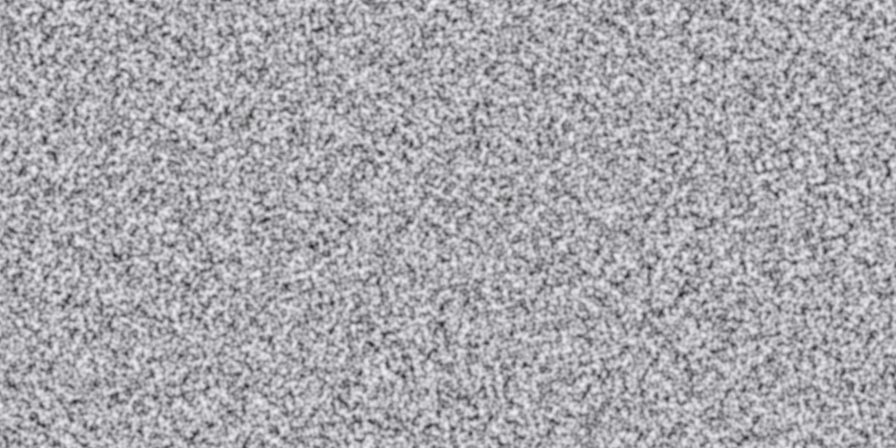
Reproduce this texture procedurally as a Shadertoy shader.

```glsl
// Fine-grained pale grey granite with soft dark flecks.

float hash(vec2 p) {
    vec3 q = fract(p.xyx * vec3(0.1031, 0.1030, 0.0973));
    q += dot(q, q.yzx + 33.33);
    return fract((q.x + q.y) * q.z);
}

// Slope of one lattice corner, projected on the offset from it
float cornerSlope(vec2 cell, vec2 offset) {
    float angle = 6.2832 * hash(cell);
    return dot(vec2(cos(angle), sin(angle)), offset);
}

float gradientNoise(vec2 p) {
    vec2 cell = floor(p), f = fract(p);
    vec2 fade = f * f * f * (f * (f * 6.0 - 15.0) + 10.0);
    vec2 e = vec2(1.0, 0.0);
    float bottom = mix(cornerSlope(cell, f), cornerSlope(cell + e, f - e), fade.x);
    float top = mix(cornerSlope(cell + e.yx, f - e.yx), cornerSlope(cell + 1.0, f - 1.0), fade.x);
    return mix(bottom, top, fade.y);
}

// Each layer is turned so that the lattices do not line up
vec2 turn(vec2 p, float angle) {
    float c = cos(angle), s = sin(angle);
    return mat2(c, s, -s, c) * p;
}

void mainImage(out vec4 fragColor, in vec2 fragCoord) {
    vec2 uv = fragCoord / iResolution.y;

    // Grains, fine grit and faint clouding, scaled to unit deviation
    float grains = gradientNoise(turn(uv, 0.6) * 57.0 + 40.0);
    float grit = gradientNoise(turn(uv, 1.3) * 98.0 + 210.0);
    float clouds = gradientNoise(turn(uv, 0.3) * 18.0 + 90.0);
    float grain = 4.63 * (0.76 * grains + 0.6 * grit + 0.25 * clouds);

    // The curve stretches dark flecks and compresses highlights
    float grey = 0.672 + 0.11 * grain - 0.01 * grain * grain;
    vec3 stone = grey * vec3(0.995, 0.995, 1.02);
    fragColor = vec4(clamp(stone, 0.0, 1.0), 1.0);
}
```
